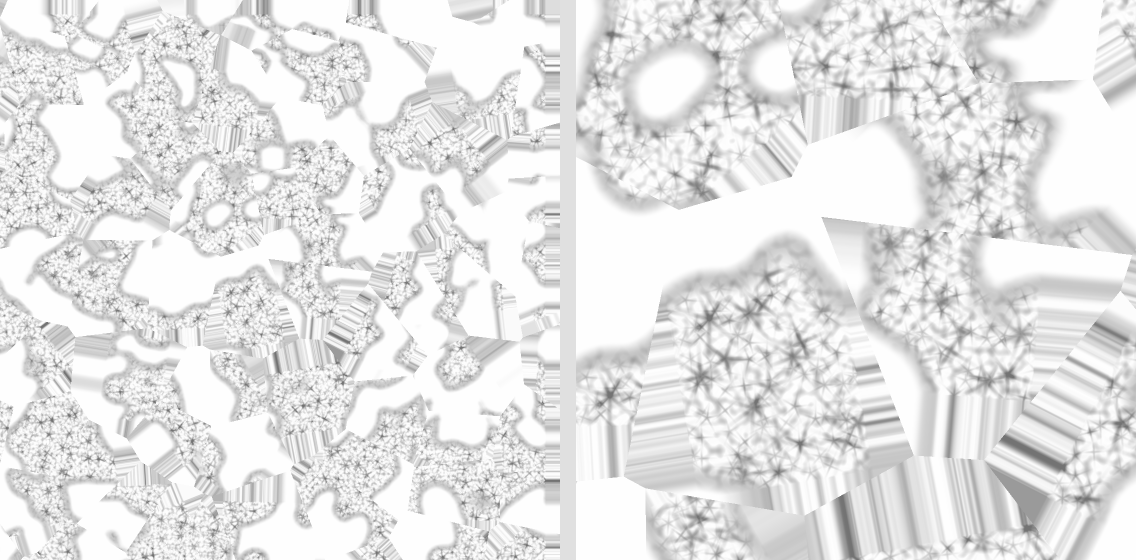
Left, the full canvas; right, a detail of the centre.
Give the GLSL for this texture, as a WebGL 1 fragment shader.

```glsl
precision highp float;
uniform vec2 u_resolution;

vec2 hash2(vec2 p) {
  vec3 q = fract(p.xyx * vec3(0.1031, 0.1030, 0.0973));
  q += dot(q, q.yzx + 33.33);
  return fract((q.xx + q.yz) * q.zy);
}

float gradDot(vec2 id, vec2 d) {
  float a = 6.2832 * hash2(id + 17.0).x;
  return dot(vec2(cos(a), sin(a)), d);
}

float gradientNoise(vec2 p) {
  vec2 i = floor(p), f = p - i;
  vec2 u = f * f * f * (f * (f * 6.0 - 15.0) + 10.0);
  vec2 e = vec2(1.0, 0.0);
  return mix(mix(gradDot(i, f), gradDot(i + e, f - e), u.x),
             mix(gradDot(i + e.yx, f - e.yx), gradDot(i + 1.0, f - 1.0), u.x), u.y);
}

// Scattered dark stars with thin tapering arms
float stars(vec2 p) {
  float ink = 0.0;
  for (int j = -1; j <= 1; j++) {
    for (int i = -1; i <= 1; i++) {
      vec2 id = floor(p) + vec2(float(i), float(j));
      vec2 h = hash2(id);
      vec2 d = p - id - h;
      float r = length(d), arms = floor(4.0 + 4.0 * h.x);
      float gap = r * abs(sin(0.5 * arms * atan(d.y, d.x + 1e-5) + 6.2832 * h.y)) * 2.0 / arms;
      float arm = 1.0 - smoothstep(0.01, 0.08, gap);
      ink = max(ink, arm * exp(-3.6 * r) * (0.4 + 0.6 * fract(h.x * 7.0 + h.y * 5.0)));
    }
  }
  return ink;
}

// Positive inside the grainy islands
float islands(vec2 p) {
  return gradientNoise(p * 8.5) + 0.5 * gradientNoise(p * 18.0 + 5.3) + 0.06;
}

// Irregular tiles, each stretching its border outward into straight streaks
vec2 tileWarp(vec2 p) {
  vec2 g = p * 7.5, site = vec2(0.0), id = vec2(0.0);
  float nearest = 9.0;
  for (int j = -1; j <= 1; j++) {
    for (int i = -1; i <= 1; i++) {
      vec2 c = floor(g) + vec2(float(i), float(j));
      vec2 s = c + hash2(c + 3.0);
      float d = length(g - s);
      if (d < nearest) { nearest = d; site = s; id = c; }
    }
  }
  vec2 h = hash2(id + 61.0);
  float a = 6.2832 * h.x;
  mat2 turn = mat2(cos(a), sin(a), -sin(a), cos(a));
  vec2 extent = 0.38 + 0.4 * hash2(id + 29.0);
  vec2 local = clamp(turn * (g - site), -extent, extent);
  vec2 s = (site + local * turn) / 7.5;
  return min(s, vec2(0.975)) + 0.09 * (hash2(id + 83.0) - 0.5);
}

float shade(vec2 p) {
  vec2 s = tileWarp(p);
  float m = islands(s), e = 0.002;
  vec2 slope = vec2(islands(s + vec2(e, 0.0)) - m, islands(s + vec2(0.0, e)) - m) / e;
  float dist = m / max(length(slope), 3.5);

  // Soft grey rim of varying width
  float width = 0.012 + 0.02 * max(gradientNoise(s * 6.0 + 40.0) + 0.1, 0.0);
  float outer = smoothstep(-0.006, 0.003, dist);
  float rim = outer * (1.0 - smoothstep(0.003, width, dist));
  float mottle = gradientNoise(s * 70.0);

  // Stars and fine speckle
  float speckle = max(gradientNoise(s * 170.0) + 0.04, 0.0);
  float grain = 0.55 * stars(s * 38.0) + 0.32 * stars(s * 80.0 + 9.0) + 0.42 * speckle;
  grain *= smoothstep(0.0, width, dist);

  return 0.995 - rim * (0.2 + 0.07 * mottle + 0.12 * speckle) - grain;
}

void main() {
  // Four samples per pixel smooth the tile cuts
  float tone = 0.0;
  for (int j = 0; j < 2; j++) {
    for (int i = 0; i < 2; i++) {
      vec2 offset = 0.5 * vec2(float(i), float(j)) - 0.25;
      tone += 0.25 * clamp(shade((gl_FragCoord.xy + offset) / u_resolution), 0.45, 0.995);
    }
  }
  gl_FragColor = vec4(vec3(tone), 1.0);
}
```
